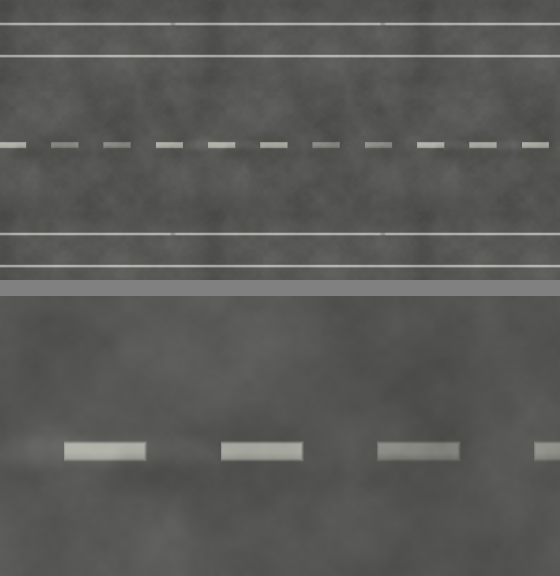
Top: the whole. Bottom: its middle third, enlarged.
A WebGL 2 fragment shader for this texture:

```glsl
#version 300 es
precision highp float;
// Worn asphalt road: a square tile of mottled tarmac carries two thin painted
// lines and repeats both ways; one row of dashes runs over it, its paint
// fading and smudging in a cycle of five. Lengths are in canvas heights.
uniform vec2 u_resolution;
out vec4 outColor;

#define TILE 0.75             // side of the repeating tarmac tile
#define LINE_HALF 0.0047      // half width of the solid lines
#define LINE_TOP 0.0860       // depth of the first line in a tile
#define LINE_GAP 0.1146       // distance between the paired lines
#define DASH_PERIOD 0.1867
#define DASH_HALF vec2(0.0488, 0.0106)
#define DASH_START vec2(-0.0043, 0.5182)
#define DASH_CYCLE 5.0        // dashes before the fading repeats
#define MOTTLE 0.13           // contrast of the tarmac
#define SOFT 0.0028           // softness of painted edges

const vec3 TARMAC = vec3(0.335, 0.335, 0.325);
const vec3 LINE_PAINT = vec3(0.73, 0.73, 0.71);
const vec3 DASH_PAINT = vec3(0.70, 0.71, 0.67);

float hash(vec2 p) {
    return fract(sin(dot(p, vec2(127.1, 311.7))) * 43758.5453);
}

// Value noise that wraps after the given number of cells.
float wrapNoise(vec2 p, float cells) {
    vec2 i = floor(p), f = fract(p);
    f = f * f * (3.0 - 2.0 * f);
    vec2 a = mod(i, cells), b = mod(i + 1.0, cells);
    return mix(mix(hash(a), hash(vec2(b.x, a.y)), f.x),
               mix(hash(vec2(a.x, b.y)), hash(b), f.x), f.y);
}

// Layered noise over a unit tile, centred on zero.
float mottle(vec2 t) {
    float sum = 0.0, weight = 0.42, cells = 7.0;
    for (int k = 0; k < 5; k++) {
        sum += weight * (wrapNoise(t * cells + float(k) * 3.7, cells) - 0.5);
        weight *= 0.62;
        cells *= 2.0;
    }
    return sum;
}

// Coverage of a shape from its signed distance.
float cover(float d, float soft) {
    return 1.0 - smoothstep(-soft, soft, d);
}

float boxDistance(vec2 p, vec2 halfSize) {
    vec2 q = abs(p) - halfSize;
    return length(max(q, 0.0)) + min(max(q.x, q.y), 0.0);
}

void main() {
    vec2 p = gl_FragCoord.xy / u_resolution.y;
    p.y = 1.0 - p.y;                          // depth below the top edge
    float soft = max(SOFT, 0.75 / u_resolution.y);

    // Tarmac with cloudy patches and fine grain
    vec2 tile = p / TILE;
    float grain = mottle(tile);
    vec3 color = TARMAC + MOTTLE * grain;

    // Paired solid lines, with a small chip in the upper one
    vec2 local = fract(tile) * TILE;
    for (int k = 0; k < 2; k++) {
        float offset = local.y - LINE_TOP - float(k) * LINE_GAP;
        float line = cover(abs(offset) - LINE_HALF, soft);
        float chip = cover(abs(local.x - 0.617) - 0.008, 0.006);
        float wear = 0.9 + 0.3 * grain - 0.35 * chip * (1.0 - float(k));
        wear -= 0.22 * smoothstep(0.0, LINE_HALF, offset);
        color = mix(color, LINE_PAINT, line * clamp(wear, 0.0, 1.0));
    }

    // Position within the dash row and within its cycle
    float along = (p.x - DASH_START.x) / DASH_PERIOD;
    float index = mod(floor(along), DASH_CYCLE);
    vec2 dash = vec2(fract(along) * DASH_PERIOD - DASH_HALF.x,
                     p.y - DASH_START.y);

    // Pale smudge around the freshest dashes
    float cycle = mod(along, DASH_CYCLE) * DASH_PERIOD;
    float centre = 4.0 * DASH_PERIOD + DASH_HALF.x;
    vec2 smudge = vec2(cycle - centre, dash.y);
    float haze = cover(boxDistance(smudge, vec2(0.135, 0.014)), 0.012);
    color += 0.045 * haze * (0.8 + grain);

    // Dashes: the second and third of each cycle are faded
    float faded = step(abs(index - 1.5), 0.75);
    float paint = mix(0.95, 0.62, faded) + 0.4 * grain;
    paint -= 0.18 * smoothstep(0.0, DASH_HALF.y, dash.y);
    float shape = cover(boxDistance(dash, DASH_HALF), soft);
    color = mix(color, DASH_PAINT, shape * clamp(paint, 0.0, 1.0));

    outColor = vec4(color, 1.0);
}
```
